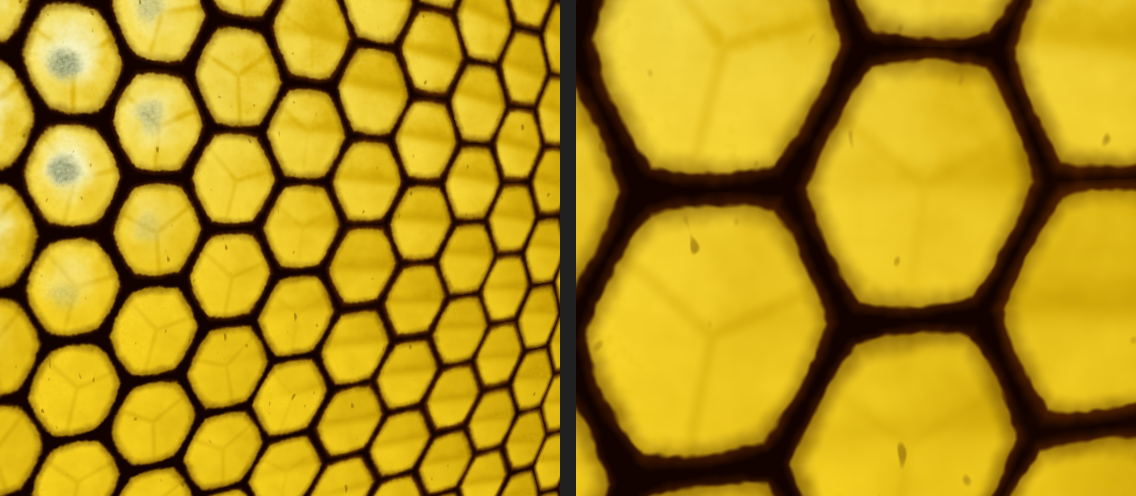
Left: the whole. Right: its middle third, enlarged.
Reproduce this pattern procedurally as a WebGL 2 fragment shader.

```glsl
#version 300 es
precision highp float;

uniform vec2 u_resolution;
out vec4 fragColor;

const float HEIGHT = 0.885;              // canvas height when its width is 1
const vec2 PITCH = vec2(0.866, 1.0);     // lattice steps to regular hexagons
const float SECTOR = 2.0943951;          // a third of a turn
const vec3 YELLOW = vec3(0.96, 0.81, 0.12);
const vec3 GOLD = vec3(0.78, 0.62, 0.02);
const vec3 OLIVE = vec3(0.50, 0.36, 0.02);
const vec3 BROWN = vec3(0.29, 0.12, 0.0);
const vec3 SOOT = vec3(0.07, 0.01, 0.0);
const vec3 CREAM = vec3(0.97, 0.94, 0.62);
const vec3 GREY = vec3(0.60, 0.62, 0.46);

vec2 hash2(vec2 p) {
    vec2 k = vec2(dot(p, vec2(127.1, 311.7)), dot(p, vec2(269.5, 183.3)));
    return 2.0 * fract(sin(k) * 43758.55) - 1.0;
}

float gradientNoise(vec2 p) {
    vec2 i = floor(p), f = p - i;
    vec2 w = f * f * f * (f * (f * 6.0 - 15.0) + 10.0);
    vec2 e = vec2(1.0, 0.0);
    float low = mix(dot(hash2(i), f), dot(hash2(i + e.xy), f - e.xy), w.x);
    float high = mix(dot(hash2(i + e.yx), f - e.yx), dot(hash2(i + e.xx), f - e.xx), w.x);
    return mix(low, high, w.y);
}

float fbm(vec2 p) {
    float sum = 0.0, gain = 0.6;
    for (int i = 0; i < 3; i++) {
        sum += gain * gradientNoise(p);
        p = p * 2.1 + 17.3;
        gain *= 0.5;
    }
    return sum;
}

// Curved comb: columns narrow to the right, rows tighten downwards
vec2 latticeToCanvas(vec2 g) {
    float i = g.x, v = g.y;
    float y = 0.0885 + i * (0.0182 - 0.00065 * i)
            + v * (0.2331 - i * (0.0156 - 0.00043 * i))
            - v * v * (0.0079 - 0.00065 * i);
    float t = (y - 0.104) / 0.729;
    float top = -0.036 + i * (0.1737 - 0.00647 * i);
    float bottom = -0.008 + i * (0.1503 - 0.00509 * i);
    return vec2(mix(top, bottom, t * (0.7 + 0.3 * t)), y);
}

// Newton inversion of the curved comb
vec2 canvasToLattice(vec2 p) {
    vec2 g = vec2(4.0, 2.0), du = vec2(0.5, 0.0), dv = du.yx;
    for (int n = 0; n < 7; n++) {
        mat2 jacobian = mat2(latticeToCanvas(g + du) - latticeToCanvas(g - du),
                             latticeToCanvas(g + dv) - latticeToCanvas(g - dv));
        g += inverse(jacobian) * (p - latticeToCanvas(g));
    }
    return g;
}

// Alternate columns are shifted by half a row
vec2 nearestCell(vec2 g) {
    vec2 best = vec2(0.0);
    float bestDist = 1e3;
    for (int k = 0; k < 2; k++) {
        float column = floor(g.x) + float(k);
        float shift = 0.5 - 0.5 * mod(column, 2.0);
        vec2 cell = vec2(column, floor(g.y - shift + 0.5) + shift);
        float dist = length((g - cell) * PITCH);
        if (dist < bestDist) { bestDist = dist; best = cell; }
    }
    return best;
}

float roundedHex(vec2 q, float squareness) {
    vec2 a = abs(q);
    return mix(length(q), max(a.y, dot(a, vec2(0.866, 0.5))), squareness);
}

// Distance to the three ridges that meet at the cell floor
float ridgeDistance(vec2 q, float turn) {
    float a = mod(atan(q.y, q.x) + turn, SECTOR);
    return length(q) * sin(min(a, SECTOR - a));
}

vec3 wallColor(vec2 p, float r) {
    float warmth = smoothstep(0.15, 1.0, p.x) * 0.6 + 0.5 * fbm(p * 28.0);
    float core = smoothstep(0.44, 0.52, r);
    vec3 wall = mix(BROWN, SOOT, clamp(core + 0.35 - warmth, 0.0, 1.0));
    return mix(wall, OLIVE, 0.35 * smoothstep(0.75, 1.0, p.x) * (1.0 - core));
}

vec3 waxColor(vec2 p, vec2 q, vec2 rnd, float r) {
    float blotch = fbm(p * 22.0), grain = fbm(p * 130.0);
    float right = smoothstep(0.3, 0.7, p.x);
    float upper = 1.0 - smoothstep(0.1, 0.65, p.y);

    // Folded floor: ridges on the left, one cross band on the right
    float fold = q.y + 0.04 + 0.25 * (0.5 - p.x) * q.x + 0.06 * rnd.y + 0.06 * blotch;
    float band = exp(-fold * fold * 180.0);
    float ridge = 1.0 - smoothstep(0.0, 0.05, ridgeDistance(q + 0.03 * rnd, 0.5 + 0.3 * rnd.x));
    float shade = 0.2 + 0.45 * blotch + 0.35 * grain + 0.12 * rnd.x;
    shade += mix(0.3 * ridge, 0.45 * band + 0.3 * smoothstep(0.06, -0.1, fold), right);
    shade += 0.3 * smoothstep(0.65, 1.05, p.x) + 0.7 * dot(q, vec2(0.5, 0.1));
    vec3 wax = mix(YELLOW, GOLD, clamp(shade, 0.0, 1.0));

    // Pale light from above and a milky sheen at the upper left
    wax = mix(wax, CREAM, upper * (1.0 - 0.6 * p.x) * 0.5 * smoothstep(0.7, 0.1, shade));
    float glow = 1.0 - smoothstep(0.12, 0.42, length((p - vec2(0.02, 0.14)) * vec2(1.0, 0.75)));
    float sheen = smoothstep(0.38, 0.1, length(q + vec2(0.04, 0.06)) + 0.2 * blotch);
    float cloud = smoothstep(0.2, 0.06, length(q - vec2(-0.09, 0.12 * rnd.y + 0.06)) + 0.12 * blotch);
    wax = mix(wax, CREAM + vec3(0.0, 0.02, 0.15), 0.9 * glow * sheen);
    wax = mix(wax, GREY + 0.25 * grain, 0.85 * glow * cloud);

    // Shaded rim and small dark flecks
    wax = mix(wax, OLIVE, 0.75 * smoothstep(0.36, 0.47, r + 0.04 * blotch));
    float fleck = smoothstep(0.4, 0.55, gradientNoise(p * vec2(75.0, 50.0) + 9.0 * rnd));
    return mix(wax, OLIVE, 0.55 * fleck) + 0.07 * grain;
}

void main() {
    vec2 uv = gl_FragCoord.xy / u_resolution;
    vec2 p = vec2(uv.x, HEIGHT * (1.0 - uv.y));
    vec2 grid = canvasToLattice(p);
    vec2 id = nearestCell(grid);
    vec2 rnd = hash2(id + 3.0);
    vec2 q = (grid - id) * PITCH - 0.015 * rnd;

    // Ragged cell outline
    float r = roundedHex(q, mix(0.4, 0.65, smoothstep(0.1, 0.5, p.x)));
    r += 0.018 * gradientNoise(p * 45.0) + 0.012 * gradientNoise(p * 140.0);
    float blur = 0.011 + 0.018 * smoothstep(0.6, 1.0, p.x) + 0.01 * (1.0 - smoothstep(0.0, 0.4, p.x));
    float soft = max(blur, length(fwidth(grid)));
    float wall = smoothstep(-soft, soft, r - 0.452 - 0.01 * rnd.y);

    vec3 color = mix(waxColor(p, q, rnd, r), wallColor(p, r), wall);
    fragColor = vec4(clamp(color, 0.0, 1.0), 1.0);
}
```
